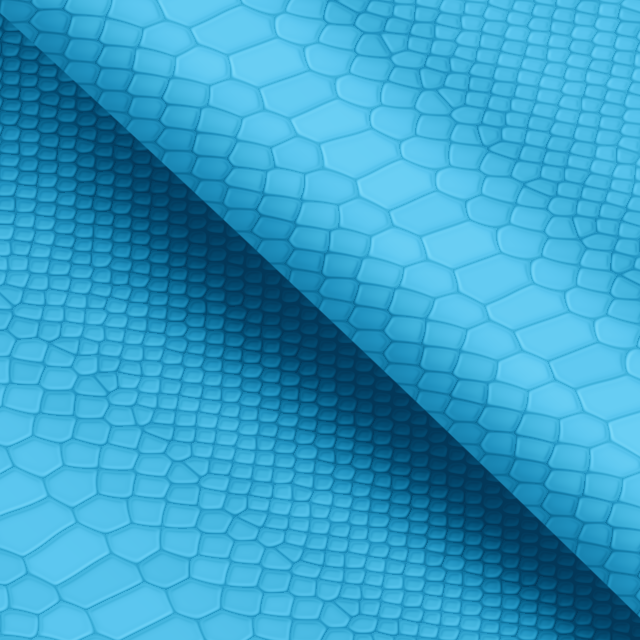
Give the GLSL for this texture, as a WebGL 1 fragment shader.

```glsl
precision highp float;
uniform vec2 u_resolution;

// Scale lattice
const float ROLL_PITCH = 0.0686;
const float SHEET_PITCH = 0.066;
const vec2 ROLL_CENTER = vec2(0.576, 0.225);   // along, across
const vec2 SHEET_CENTER = vec2(0.608, -0.54);
const float ROLL_SHEAR = 0.48;
const float SHEET_SHEAR = 0.34;
const vec2 ROLL_FINE_ROWS = vec2(4.0, 19.0);   // first, last
const vec2 SHEET_FINE_ROWS = vec2(6.0, 90.0);
const float FINE_PITCH = 0.6;
const float JITTER = 0.2;
const float CORNER_ROUNDING = 0.0018;
// Relief
const float GROOVE_WIDTH = 0.0036;
const float GROOVE_DEPTH = 1.2;
const float RIM_STRENGTH = 0.65;
const vec2 ROLL_RIM_DIR = vec2(-0.72, -0.69);
const vec2 SHEET_RIM_DIR = vec2(0.95, -0.2);

vec2 hash2(vec2 c) {
  return fract(sin(vec2(dot(c, vec2(12.7, 31.1)), dot(c, vec2(26.9, 18.3)))) * 4375.5);
}

// Column coordinate (x) and its slope (y): columns are widest at x = 0
vec2 columns(float x, float density, float dip, float width) {
  float t = x / width;
  return density * vec2(x - dip * width * atan(t), 1.0 - dip / (1.0 + t * t));
}

// Offset to a lattice site in sheared canvas units; some rows have a finer pitch
vec2 siteOffset(float along, vec2 column, vec2 stepTo, float pitch, vec2 fineRows, out vec2 id) {
  id.y = floor(column.x + 0.5) + stepTo.y;
  float fine = step(fineRows.x, id.y) * step(id.y, fineRows.y);
  float rowPitch = pitch * mix(1.0, FINE_PITCH, fine);
  float stagger = 0.5 * mod(id.y, 2.0);
  float x = along / rowPitch;
  id.x = floor(x - stagger + 0.5) + stepTo.x;
  vec2 delta = id + vec2(stagger, 0.0) + JITTER * (hash2(id) - 0.5) - vec2(x, column.x);
  return delta * vec2(rowPitch, 1.0 / column.y);
}

// Cellular scales: x = border distance, yz = border normal, w = random per scale
vec4 scales(vec2 pos, vec2 column, float pitch, float shear, vec2 fineRows) {
  float along = pos.x - shear * pos.y;
  vec2 id, nearest = vec2(1.0), nearestId = vec2(0.0);
  for (int j = -3; j <= 3; j++) {
    for (int i = -1; i <= 1; i++) {
      vec2 o = siteOffset(along, column, vec2(float(i), float(j)), pitch, fineRows, id);
      if (dot(o, o) < dot(nearest, nearest)) { nearest = o; nearestId = id; }
    }
  }
  float total = 1e-9;
  vec2 normal = vec2(0.0);
  for (int j = -3; j <= 3; j++) {
    for (int i = -1; i <= 1; i++) {
      vec2 o = siteOffset(along, column, vec2(float(i), float(j)), pitch, fineRows, id);
      vec2 diff = o - nearest;
      if (dot(diff, diff) > 1e-7) {
        vec2 n = normalize(diff);
        vec2 gradient = vec2(n.x, n.y - shear * n.x);   // undo the shear
        float steep = length(gradient);
        float border = dot(0.5 * (o + nearest), n) / steep;
        float weight = exp(-border / CORNER_ROUNDING);
        total += weight;
        normal += gradient / steep * weight;
      }
    }
  }
  return vec4(-CORNER_ROUNDING * log(total), normal / total, hash2(nearestId + 7.0).x);
}

// Tone change from groove, raised rim and scale variation
float relief(vec4 s, vec2 rimDir) {
  float facing = dot(s.yz, rimDir);
  float groove = 1.0 - smoothstep(0.0, GROOVE_WIDTH, s.x);
  float rim = exp(-pow((s.x - 0.0048) / 0.0024, 2.0));
  float dome = smoothstep(0.003, 0.018, s.x);
  return -GROOVE_DEPTH * groove * (0.85 + 0.3 * facing) + RIM_STRENGTH * rim * facing
    + 0.2 * dome + 0.3 * (s.w - 0.5);
}

// Blue ramp, one stop per unit of tone
vec3 ramp(float t) {
  vec3 c = mix(vec3(0.01, 0.22, 0.35), vec3(0.01, 0.30, 0.45), clamp(t, 0.0, 1.0));
  c = mix(c, vec3(0.05, 0.44, 0.61), clamp(t - 1.0, 0.0, 1.0));
  c = mix(c, vec3(0.13, 0.58, 0.76), clamp(t - 2.0, 0.0, 1.0));
  c = mix(c, vec3(0.25, 0.70, 0.86), clamp(t - 3.0, 0.0, 1.0));
  c = mix(c, vec3(0.36, 0.78, 0.94), clamp(t - 4.0, 0.0, 1.0));
  return mix(c, vec3(0.50, 0.86, 0.98), clamp(t - 5.0, 0.0, 1.0));
}

void main() {
  vec2 p = gl_FragCoord.xy / u_resolution;
  float down = 1.0 - p.y;
  float fold = 0.02 + 0.915 * p.x + 0.03 * p.x * p.x;
  vec2 body = vec2(0.72 * p.x + 0.69 * down, 0.72 * (fold - down));
  float d = body.y;

  // Rolled fold: bright crest, then a shallow valley
  vec2 rollPos = body - ROLL_CENTER;
  vec2 rollCols = columns(rollPos.y, 60.0, 0.85, rollPos.y < 0.0 ? 0.16 : 0.11);
  float rollTone = 2.5 + 2.55 * smoothstep(-0.01, 0.17, d) - 0.35 * smoothstep(0.25, 0.36, d)
    - 0.65 * exp(-pow((d - 0.39) / 0.075, 2.0));
  rollTone += relief(scales(rollPos, rollCols, ROLL_PITCH, ROLL_SHEAR, ROLL_FINE_ROWS), ROLL_RIM_DIR)
    * mix(0.6, 1.0, smoothstep(0.0, 0.08, d));

  // Flat sheet under the shadow of the fold
  vec2 sheetPos = body - SHEET_CENTER;
  vec2 sheetCols = columns(sheetPos.y, 75.0, 0.9, 0.2);
  float shadow = 1.0 - smoothstep(0.02, mix(0.29, 0.19, p.x), -d);
  shadow *= mix(0.6, 1.0, smoothstep(0.0, 0.35, p.x));
  float sheetTone = 4.1 + 0.55 * smoothstep(0.25, 0.55, -d) - 3.6 * shadow;
  sheetTone += relief(scales(sheetPos, sheetCols, SHEET_PITCH, SHEET_SHEAR, SHEET_FINE_ROWS), SHEET_RIM_DIR)
    * mix(1.0, 0.75, shadow);

  float onRoll = smoothstep(-0.0015, 0.0015, d);
  gl_FragColor = vec4(mix(ramp(sheetTone), ramp(rollTone), onRoll), 1.0);
}
```
